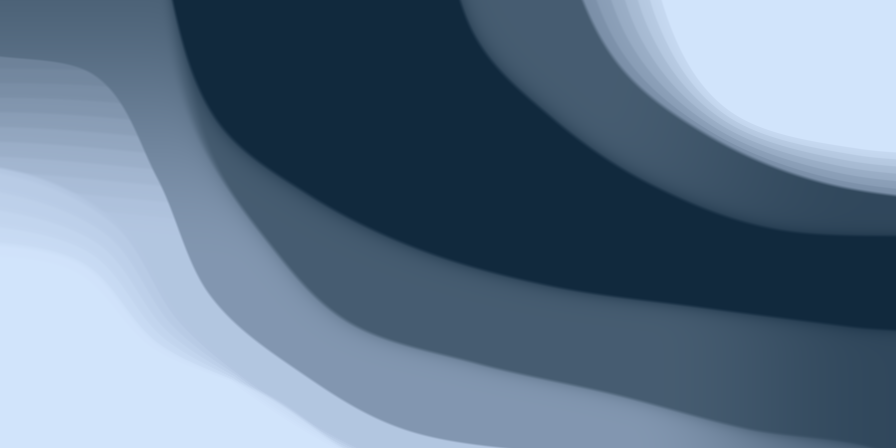
This background is drawn by a WebGL 2 fragment shader. Its source:

```glsl
#version 300 es
precision highp float;
// Layered, flowing bands of slate blue around a navy diagonal, pale in two corners.
// Each border is a spline w(u) in diagonal axes: u runs down-right, w runs up-right.
// Layers are painted from the navy outwards, with terraced gradients between borders.

#define KNOT_STEP 0.375
#define EDGE_SOFTNESS 0.006
#define SHADE_WIDTH 0.026
#define SHADE_AMOUNT 0.45
#define LEFT_BANDS 13.0
#define CORNER_BANDS 6.0
#define BAND_STRENGTH 0.75

uniform vec2 u_resolution;
out vec4 outColor;

const vec3 NAVY  = vec3(0.065, 0.160, 0.240);
const vec3 DUSK  = vec3(0.190, 0.280, 0.360);
const vec3 SLATE = vec3(0.275, 0.362, 0.442);
const vec3 STEEL = vec3(0.510, 0.590, 0.690);
const vec3 HAZE  = vec3(0.410, 0.490, 0.580);
const vec3 PALE  = vec3(0.700, 0.775, 0.880);
const vec3 ICE   = vec3(0.820, 0.893, 0.985);

// Catmull-Rom spline through evenly spaced border heights
float border(float u, float h[9]) {
    float s = clamp(u / KNOT_STEP, 0.0, 7.999);
    int i = int(s);
    float t = s - float(i);
    float a = h[max(i - 1, 0)], b = h[i], c = h[i + 1], d = h[min(i + 2, 8)];
    return b + 0.5 * t * (c - a + t * (2.0 * a - 5.0 * b + 4.0 * c - d
             + t * (3.0 * (b - c) + d - a)));
}

// Soft coverage of the side where the signed offset is positive
float cover(float offset, float softness) {
    float s = softness + 1.2 / u_resolution.y;
    return smoothstep(-s, s, offset);
}

// Gradient broken into gentle steps
float terrace(float t, float count) {
    t = clamp(t, 0.0, 1.0);
    float k = t * count;
    float stepped = (floor(k) + smoothstep(0.75, 1.0, fract(k))) / count;
    return mix(t, stepped, BAND_STRENGTH);
}

// Dark fringe just inside a border
float fringe(float offset) {
    return SHADE_AMOUNT * exp(-max(offset, 0.0) / SHADE_WIDTH);
}

void main() {
    vec2 p = gl_FragCoord.xy / u_resolution.y;
    p.x *= 2.0 * u_resolution.y / u_resolution.x;
    float depth = 1.0 - p.y;
    float u = p.x + depth;
    float w = p.x - depth;

    // Lower-left borders, from the navy towards the corner
    float slateEdge = border(u, float[9](0.703, 0.391, 0.216, 0.255, 0.383, 0.596, 0.878, 1.167, 1.458)) - w;
    float steelEdge = border(u, float[9](0.703, 0.380, 0.146, 0.060, 0.060, 0.253, 0.490, 0.711, 0.974)) - w;
    float hazeEdge = border(u, float[9](-0.203, 0.042, -0.047, -0.190, -0.161, -0.049, 0.229, 0.573, 0.911)) - w;
    float paleEdge = border(u, float[9](-0.755, -0.375, -0.237, -0.313, -0.279, -0.172, 0.026, 0.313, 0.625)) - w;
    float iceEdge = border(u, float[9](-1.040, -0.700, -0.417, -0.417, -0.281, -0.208, 0.0, 0.310, 0.620)) - w;

    // Upper-right borders
    float duskEdge = w - border(u, float[9](1.823, 1.510, 1.211, 0.984, 0.969, 1.044, 1.224, 1.568, 1.927));
    float glowEdge = w - border(u, float[9](2.370, 2.031, 1.693, 1.393, 1.240, 1.276, 1.432, 1.719, 2.057));
    float coreEdge = w - border(u, float[9](2.813, 2.474, 2.122, 1.771, 1.469, 1.383, 1.589, 1.940, 2.292));

    // Slate band, dimming to the right
    vec3 color = NAVY;
    vec3 slate = mix(SLATE, DUSK, smoothstep(1.45, 2.0, p.x));
    color = mix(color, mix(slate, NAVY, fringe(slateEdge)), cover(slateEdge, EDGE_SOFTNESS));

    // Steel band, brightening downwards and blurred near the top
    vec3 steel = mix(SLATE, STEEL, smoothstep(-0.15, 0.6, depth));
    steel = mix(steel, slate, 0.8 * fringe(steelEdge) + 0.55 * smoothstep(1.4, 1.9, p.x));
    float blur = EDGE_SOFTNESS + 0.035 * (1.0 - smoothstep(0.1, 0.45, depth));
    color = mix(color, steel, cover(steelEdge, blur) * cover(slateEdge, EDGE_SOFTNESS));

    // Hazy terraces, then the pale corner
    float rise = terrace((depth - 0.05) / 0.48 + 0.15 * hazeEdge, LEFT_BANDS);
    color = mix(color, mix(HAZE, PALE, rise * rise * (3.0 - 2.0 * rise)), cover(hazeEdge, EDGE_SOFTNESS * 0.5));
    float lift = paleEdge / max(paleEdge - iceEdge, 0.03);
    color = mix(color, mix(PALE, ICE, terrace(0.1 + 0.75 * lift, CORNER_BANDS)), cover(paleEdge, EDGE_SOFTNESS));
    color = mix(color, ICE, 0.7 * cover(iceEdge, EDGE_SOFTNESS));

    // Upper-right slate, dimming to the right, and its glowing corner
    vec3 dusk = mix(SLATE, DUSK, smoothstep(1.3, 2.0, p.x + 0.3 * (depth - 0.3)));
    color = mix(color, mix(dusk, NAVY, fringe(duskEdge)), cover(duskEdge, EDGE_SOFTNESS));
    float glow = terrace(glowEdge / max(glowEdge - coreEdge, 0.02), CORNER_BANDS);
    vec3 halo = mix(mix(HAZE, STEEL, 0.7), ICE, glow);
    color = mix(color, halo, cover(glowEdge, EDGE_SOFTNESS));

    outColor = vec4(color, 1.0);
}
```
